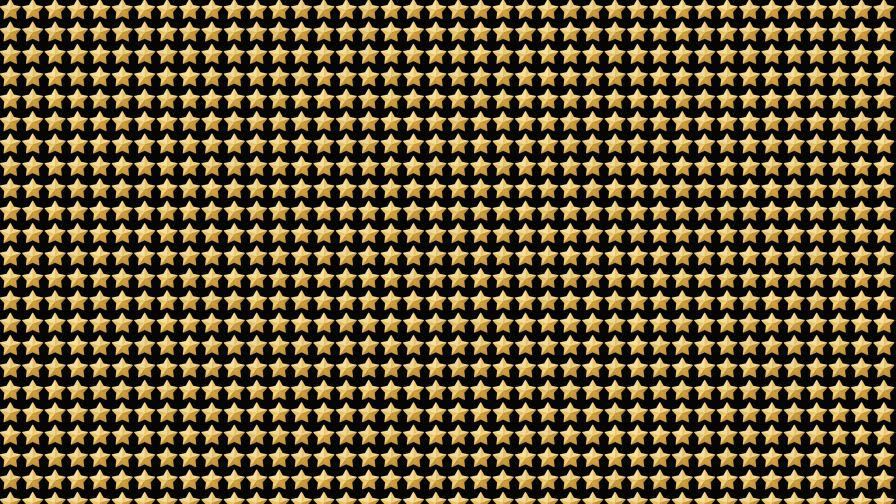
Write a Shadertoy shader that draws this pattern.

```glsl
const float COLUMNS = 40.0;               // stars across the canvas width
const vec2 CENTRE = vec2(0.46, 0.45);     // first star, in cells from top left
const float TIP_RADIUS = 0.46;
const float INNER_RATIO = 0.54;
const float ROUNDING = 0.03;
const float LIGHT_ANGLE = -0.65;          // clockwise from straight up
const float VARIATION = 0.04;
const int SAMPLES = 3;                    // samples per pixel along each axis
const vec3 BACKGROUND = vec3(0.018, 0.018, 0.016);
const vec3 SHADOW_GOLD = vec3(0.77, 0.58, 0.22);
const vec3 GOLD = vec3(0.92, 0.78, 0.39);
const vec3 PALE_GOLD = vec3(0.95, 0.87, 0.65);
const float SECTOR = 6.283185 / 5.0;

float hash(vec2 cell) {
    vec3 h = fract(cell.xyx * vec3(0.1031, 0.1030, 0.0973));
    h += dot(h, h.yzx + 33.33);
    return fract((h.x + h.y) * h.z);
}

// Returns signed distance in x and facet lighting in y
vec2 bevelledStar(vec2 p) {
    // Fold the five arms onto half of the upright one
    float angle = atan(p.x, p.y);
    float arm = round(angle / SECTOR);
    float local = angle - arm * SECTOR;
    float side = local < 0.0 ? -1.0 : 1.0;
    vec2 q = length(p) * vec2(abs(sin(local)), cos(local));

    vec2 tip = vec2(0.0, TIP_RADIUS);
    vec2 notch = TIP_RADIUS * INNER_RATIO * vec2(sin(SECTOR * 0.5), cos(SECTOR * 0.5));
    vec2 edge = notch - tip;
    vec2 normal = normalize(vec2(-edge.y, edge.x));
    vec2 fromTip = q - tip;
    float along = clamp(dot(fromTip, edge) / dot(edge, edge), 0.0, 1.0);
    float dist = length(fromTip - edge * along) * sign(dot(fromTip, normal));

    // Turn the facet normal back to its own arm
    float facing = arm * SECTOR + side * atan(normal.x, normal.y);
    return vec2(dist - ROUNDING, cos(facing - LIGHT_ANGLE));
}

vec3 starPattern(vec2 p, float blur) {
    vec2 grid = p - CENTRE;
    vec2 cell = floor(grid + 0.5);
    vec2 local = (grid - cell) * vec2(1.0, -1.0);
    vec2 star = bevelledStar(local);

    // Flat facets with a soft fall-off from top to bottom
    float light = star.y * 0.85 + local.y * 0.5;
    vec3 metal = mix(SHADOW_GOLD, GOLD, smoothstep(-0.7, 0.1, light));
    metal = mix(metal, PALE_GOLD, smoothstep(0.25, 0.95, light));
    metal *= 1.0 + VARIATION * (hash(cell + 7.0) - 0.5);

    float coverage = 1.0 - smoothstep(-blur, blur, star.x);
    return mix(BACKGROUND, metal, coverage);
}

void mainImage(out vec4 fragColor, in vec2 fragCoord) {
    float scale = COLUMNS / iResolution.x;
    float blur = scale / float(SAMPLES);
    vec3 total = vec3(0.0);

    // Average sub-pixel samples to smooth facet ridges
    for (int j = 0; j < SAMPLES; j++) {
        for (int i = 0; i < SAMPLES; i++) {
            vec2 offset = (vec2(i, j) + 0.5) / float(SAMPLES) - 0.5;
            vec2 pixel = fragCoord + offset;
            vec2 p = vec2(pixel.x, iResolution.y - pixel.y) * scale;
            total += starPattern(p, blur);
        }
    }
    fragColor = vec4(total / float(SAMPLES * SAMPLES), 1.0);
}
```
